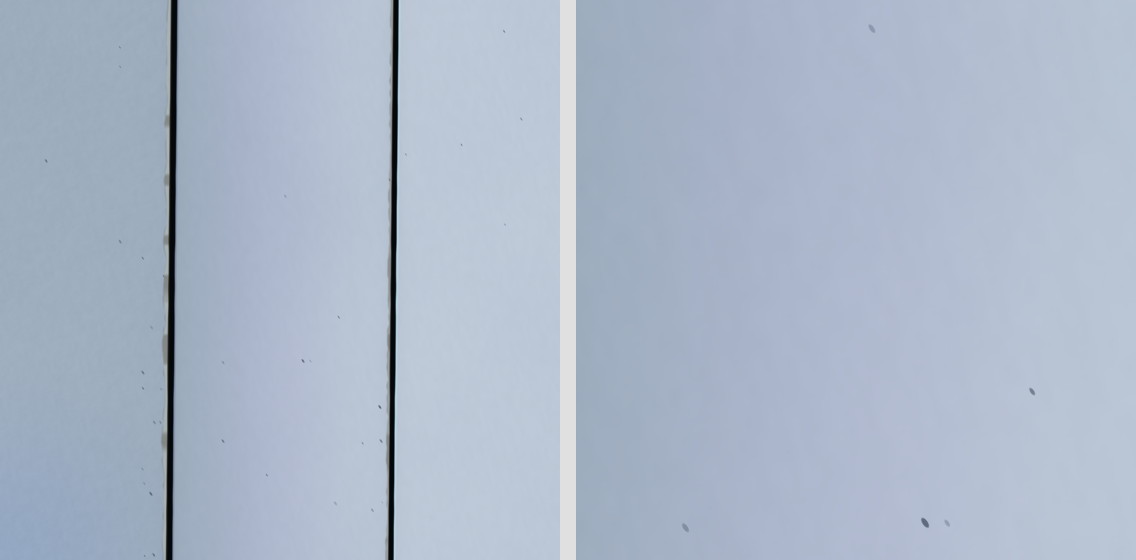
Left, the full canvas; right, a detail of the centre.
This texture is drawn by a WebGL 1 fragment shader. Its source:

```glsl
precision highp float;
uniform vec2 u_resolution;

float hash(vec2 p) {
  vec3 q = fract(p.xyx * vec3(0.1031, 0.1030, 0.0973));
  q += dot(q, q.yzx + 33.33);
  return fract((q.x + q.y) * q.z);
}

float noise(vec2 p) {
  vec2 i = floor(p), f = fract(p);
  f = f * f * (3.0 - 2.0 * f);
  return mix(mix(hash(i), hash(i + vec2(1.0, 0.0)), f.x),
             mix(hash(i + vec2(0.0, 1.0)), hash(i + 1.0), f.x), f.y);
}

float fbm(vec2 p) {
  float sum = 0.0, amp = 0.5;
  for (int i = 0; i < 4; i++) {
    sum += amp * noise(p);
    p = p * 2.03 + 17.0;
    amp *= 0.5;
  }
  return sum;
}

// Board coordinate: whole numbers lie on the slightly leaning seams
float boardCoord(vec2 p) {
  return (p.x - 0.302 - 0.009 * p.y) / 0.396 + 1.0;
}

// Signed distance to the nearest seam, negative on its left
float seamDistance(vec2 p) {
  float u = boardCoord(p);
  return (u - floor(u + 0.5)) * 0.396;
}

vec3 paint(vec2 p) {
  float board = floor(boardCoord(p));
  float light = 0.1 + 0.83 * smoothstep(0.26, 0.7, p.x) + 0.08 * step(1.5, board);
  light += 0.22 * (fbm(p * vec2(4.0, 3.0) + board * 9.0) - 0.47);
  vec3 color = mix(vec3(0.60, 0.665, 0.73), vec3(0.735, 0.782, 0.84), light);

  // Lavender cast on the middle board, blue in the lower left corner
  float middle = smoothstep(0.3, 0.45, p.x) * (1.0 - smoothstep(0.5, 0.68, p.x));
  color += vec3(0.006, -0.01, 0.014) * middle;
  color += vec3(-0.025, -0.015, 0.025) * (1.0 - smoothstep(0.0, 0.4, length(p)));

  // Slanted brush grain, rougher on the left board
  float grain = noise(vec2(p.x * 150.0 + p.y * 35.0, p.y * 65.0)) - 0.5;
  float relief = fbm(p * 70.0) - fbm((p + vec2(0.002, -0.002)) * 70.0);
  color += 0.009 * grain + mix(0.035, 0.012, step(0.5, board)) * relief;
  return color;
}

// Sparse dents, gathered on the lower part left of each seam
float specks(vec2 p, float aa) {
  vec2 cell = floor(p * 64.0);
  vec2 center = (cell + 0.5) / 64.0;
  float s = seamDistance(center);
  float nearSeam = smoothstep(-0.065, -0.025, s) * step(s, -0.01);
  float chance = 0.004 + 0.12 * nearSeam * (1.0 - smoothstep(0.25, 0.55, center.y));
  vec2 jitter = vec2(hash(cell + 3.1), hash(cell + 8.7)) - 0.5;
  vec2 d = p - center - jitter * 0.008;
  d.x += 0.5 * d.y;
  float radius = mix(0.0008, 0.0026, hash(cell + 21.0));
  float dent = 1.0 - smoothstep(radius - aa, radius + aa, length(d * vec2(1.3, 0.8)));
  return dent * step(hash(cell + 40.0), chance) * mix(0.25, 0.8, hash(cell + 55.0));
}

void main() {
  vec2 p = gl_FragCoord.xy / u_resolution;
  float aa = 1.0 / min(u_resolution.x, u_resolution.y);
  float s = seamDistance(p);
  float second = step(1.5, floor(boardCoord(p) + 0.5));

  vec3 color = paint(p);
  color = mix(color, vec3(0.24, 0.28, 0.36), specks(p, aa));

  // Soft shade where the boards meet
  color *= 1.0 - 0.05 * exp(-abs(s) * 90.0);

  // Chipped pale lip on the left of the seam
  float wear = noise(vec2(p.y * 28.0, second * 7.0));
  float chips = noise(vec2(p.y * 90.0, 4.0 + second * 5.0));
  float lip = mix(0.009 + 0.005 * wear, 0.0065 + 0.002 * wear, second) + 0.002 * chips;
  float onLip = smoothstep(-lip - aa, -lip + aa, s) * step(s, 0.0);
  vec3 lipColor = mix(vec3(0.67, 0.70, 0.70), vec3(0.60, 0.61, 0.61), second);
  lipColor = mix(lipColor, vec3(0.43, 0.43, 0.40), 0.7 * smoothstep(0.68, 0.9, wear));
  color = mix(color, lipColor, onLip * 0.85);
  float rim = 1.0 - smoothstep(0.0, 0.0012 + aa, abs(s + lip));
  color = mix(color, vec3(0.48, 0.53, 0.57), rim * 0.5 * chips);

  // Right edge: blue shade on the first seam, bright cyan on the second
  float edge = (1.0 - smoothstep(0.006, 0.0105, s)) * step(0.0, s);
  vec3 edgeColor = mix(vec3(0.48, 0.53, 0.64), vec3(0.73, 0.86, 0.92), second);
  color = mix(color, edgeColor, edge * 0.8);

  // Dark gap with a faint brown left wall
  float halfWidth = mix(0.0056, 0.0048, second) + 0.0008 * (noise(vec2(p.y * 35.0, 2.0)) - 0.5);
  float gap = 1.0 - smoothstep(halfWidth - aa, halfWidth + aa, abs(s));
  vec3 gapColor = mix(vec3(0.12, 0.11, 0.08), vec3(0.015, 0.03, 0.045),
                      smoothstep(-0.005, -0.002, s));
  color = mix(color, gapColor, gap);

  gl_FragColor = vec4(color, 1.0);
}
```
